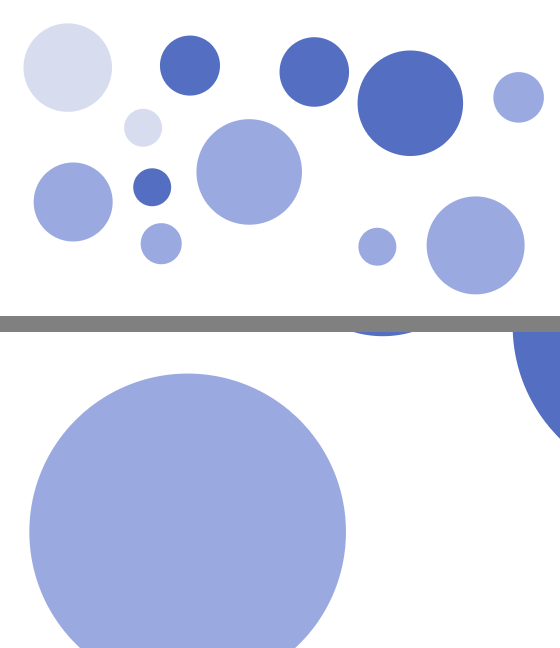
Top: the whole. Bottom: its middle third, enlarged.
A WebGL 1 fragment shader for this background:

```glsl
precision highp float;
// Flat blue discs of mixed sizes scattered without overlap on white, tiling.

uniform vec2 u_resolution;

const int DISCS = 12;
const int TRIES = 24;           // random spots tested per disc
const float SEED = 3.0;
const float INSET = 0.045;      // free border, in canvas heights
const float GAP = 0.08;         // clearance that is wide enough
const float MIN_RADIUS = 0.06;
const float MAX_RADIUS = 0.167;
const float FIRST_RADIUS = 0.185;
const float RADIUS_STEP = 0.015;
const vec3 PAPER = vec3(1.0);
const vec3 DARK = vec3(0.329, 0.431, 0.761);
const vec3 MID = vec3(0.602, 0.667, 0.882);
const vec3 PALE = vec3(0.845, 0.861, 0.932);

vec2 hash2(vec2 p) {
    vec2 q = vec2(dot(p, vec2(127.1, 311.7)), dot(p, vec2(269.5, 183.3)));
    return fract(sin(q) * 43758.5453);
}

// Shortest distance on a canvas whose opposite edges are joined
float wrappedDistance(vec2 a, vec2 b, vec2 size) {
    vec2 d = abs(a - b);
    return length(min(d, size - d));
}

// Radii fall with the index, so large discs are placed first
float discRadius(float index) {
    return clamp(FIRST_RADIUS - RADIUS_STEP * index, MIN_RADIUS, MAX_RADIUS);
}

// Each cycle of six holds two dark, three mid and one pale disc
vec3 discColor(float index) {
    if (mod(index + 1.0, 6.0) < 1.5) return DARK;
    return abs(mod(index, 6.0) - 3.0) < 0.5 ? PALE : MID;
}

void main() {
    vec2 size = vec2(u_resolution.x / u_resolution.y, 1.0);
    vec2 p = gl_FragCoord.xy / u_resolution.y;
    vec3 color = PAPER;
    vec3 placed[DISCS];         // centre and radius of each disc

    for (int i = 0; i < DISCS; i++) {
        float index = float(i);
        float radius = discRadius(index);
        vec2 border = vec2(radius + INSET);
        vec2 center = 0.5 * size;
        float bestRoom = -10.0;

        // Keep the first spot with a wide enough gap, or else the roomiest
        for (int t = 0; t < TRIES; t++) {
            vec2 random = hash2(vec2(index + SEED, float(t) + 0.5));
            vec2 spot = mix(border, size - border, random);
            float room = GAP;
            for (int j = 0; j < DISCS; j++) {
                if (j >= i) break;
                float reach = placed[j].z + radius;
                room = min(room, wrappedDistance(spot, placed[j].xy, size) - reach);
            }
            if (room > bestRoom) {
                bestRoom = room;
                center = spot;
            }
        }
        placed[i] = vec3(center, radius);

        // Fill the disc with an edge one pixel soft
        float edge = (radius - wrappedDistance(p, center, size)) * u_resolution.y;
        color = mix(color, discColor(index), clamp(edge + 0.5, 0.0, 1.0));
    }

    gl_FragColor = vec4(color, 1.0);
}
```
